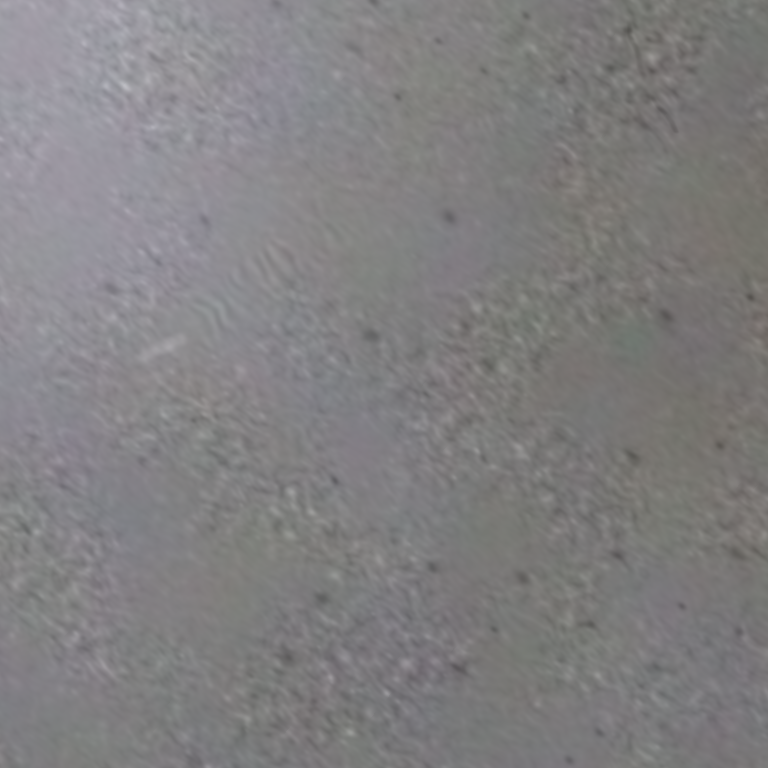
Reproduce this texture procedurally as a three.js fragment shader.

```glsl
varying vec2 vUv;

float hash(vec2 p) {
  vec3 q = fract(vec3(p.xyx) * 0.1031);
  q += dot(q, q.yzx + 33.33);
  return fract((q.x + q.y) * q.z);
}

float gradientDot(vec2 cell, vec2 offset) {
  float angle = 6.2832 * hash(cell);
  return dot(vec2(cos(angle), sin(angle)), offset);
}

float gradientNoise(vec2 p) {
  vec2 i = floor(p), f = fract(p);
  vec2 u = f * f * f * (f * (f * 6.0 - 15.0) + 10.0);
  float low = mix(gradientDot(i, f), gradientDot(i + vec2(1.0, 0.0), f - vec2(1.0, 0.0)), u.x);
  float high = mix(gradientDot(i + vec2(0.0, 1.0), f - vec2(0.0, 1.0)), gradientDot(i + 1.0, f - 1.0), u.x);
  return mix(low, high, u.y);
}

float cloud(vec2 p) {
  float sum = 0.0, gain = 1.0;
  for (int i = 0; i < 3; i++) {
    sum += gain * gradientNoise(p);
    p = p * 2.1 + 17.3;
    gain *= 0.5;
  }
  return sum;
}

// Soft oval spots, at most one in each cell
float specks(vec2 p, float cells, float share, float radius, float seed) {
  vec2 cell = floor(p * cells) + seed;
  vec2 center = 0.25 + 0.5 * vec2(hash(cell + 3.1), hash(cell + 8.7));
  vec2 d = (fract(p * cells) - center) / cells;
  d.x *= 0.65;
  float size = radius * (0.6 + 0.6 * hash(cell + 5.3));
  return step(hash(cell), share) * exp(-dot(d, d) / (size * size));
}

float segmentDistance(vec2 p, vec2 a, vec2 b) {
  vec2 ab = b - a;
  return length(p - a - ab * clamp(dot(p - a, ab) / dot(ab, ab), 0.0, 1.0));
}

void main() {
  vec2 p = vUv;
  vec2 streak = vec2(dot(p, vec2(0.77, -0.64)), dot(p, vec2(0.64, 0.77))) + 4.0;
  vec2 warped = streak + 0.006 * vec2(gradientNoise(p * 22.0), gradientNoise(p * 22.0 + 40.0));

  // Broad light falling from the upper left
  vec2 fromCorner = (p - vec2(0.0, 1.0)) * vec2(1.2, 0.95);
  float glow = exp(-2.6 * dot(fromCorner, fromCorner));
  float light = 0.458 + 0.165 * glow + 0.022 * cloud(p * 4.0 + 9.0);
  float rightShade = smoothstep(0.5, 0.0, distance(p, vec2(1.0, 0.6)));
  light += 0.012 * smoothstep(0.5, 0.0, p.y) - 0.018 * rightShade;

  // Slanted grain, fading out in smooth patches
  float rough = smoothstep(-0.4, 0.35, cloud(p * 5.0 + 31.0));
  rough *= 1.0 - 0.7 * smoothstep(0.28, 0.08, distance(p * vec2(1.0, 0.7), vec2(0.5, 0.61)));
  float grain = gradientNoise(warped * vec2(48.0, 82.0));
  grain += 0.6 * gradientNoise(warped * vec2(85.0, 135.0) + 20.0);
  grain += 0.35 * gradientNoise(p * 34.0 + 60.0);
  light += (0.018 + 0.055 * rough) * (grain + 0.5 * grain * abs(grain));

  // Pale and dark grit
  light += 0.085 * (0.3 + 0.7 * rough) * specks(streak, 26.0, 0.22, 0.005, 2.0);
  light += 0.05 * rough * specks(streak + 0.37, 40.0, 0.3, 0.004, 19.0);
  light -= 0.10 * specks(streak + 0.13, 11.0, 0.27, 0.0065, 51.0);
  light -= 0.05 * rough * specks(streak + 0.21, 30.0, 0.2, 0.005, 77.0);

  // Worn band of fine ribs, with a pale scrape at its end
  vec2 band = p - vec2(0.35, 0.645);
  vec2 along = vec2(dot(band, vec2(0.79, 0.61)), dot(band, vec2(-0.61, 0.79)));
  float ribArea = smoothstep(0.16, 0.11, abs(along.x)) * smoothstep(0.042, 0.018, abs(along.y));
  float ribs = sin(along.x * 370.0 + along.y * 25.0 + 5.0 * gradientNoise(p * 26.0));
  light += 0.032 * ribArea * ribs * smoothstep(-0.3, 0.3, gradientNoise(p * 19.0 + 7.0));
  float scrape = segmentDistance(p, vec2(0.185, 0.535), vec2(0.235, 0.558));
  light += 0.06 * smoothstep(0.013, 0.001, scrape);

  // Faint broken crack
  vec2 bent = p + 0.012 * vec2(gradientNoise(p * 24.0), gradientNoise(p * 24.0 + 5.0));
  float crack = min(segmentDistance(bent, vec2(0.81, 1.01), vec2(0.835, 0.91)),
                    segmentDistance(bent, vec2(0.835, 0.91), vec2(0.88, 0.83)));
  light -= 0.06 * smoothstep(0.005, 0.0005, crack) * smoothstep(-0.4, 0.3, gradientNoise(p * 30.0));

  // Lavender in the light, olive in the dark, with blotchy tints
  float violet = clamp(0.3 + 0.8 * glow + 0.65 * cloud(p * 5.0 + 73.0) - 0.35 * p.x * p.y, 0.0, 1.0);
  vec3 color = light + mix(vec3(0.004, 0.003, -0.012), vec3(0.003, -0.006, 0.03), violet);
  color += 0.014 * cloud(p * 11.0 + 53.0) * vec3(1.0, -0.7, 0.1);
  color += 0.015 * rightShade * vec3(0.8, 0.0, -0.7);
  vec2 fromStain = p - vec2(0.82, 0.56);
  color += 0.03 * exp(-900.0 * dot(fromStain, fromStain)) * vec3(-0.8, 0.6, 0.2);

  gl_FragColor = vec4(color, 1.0);
}
```
